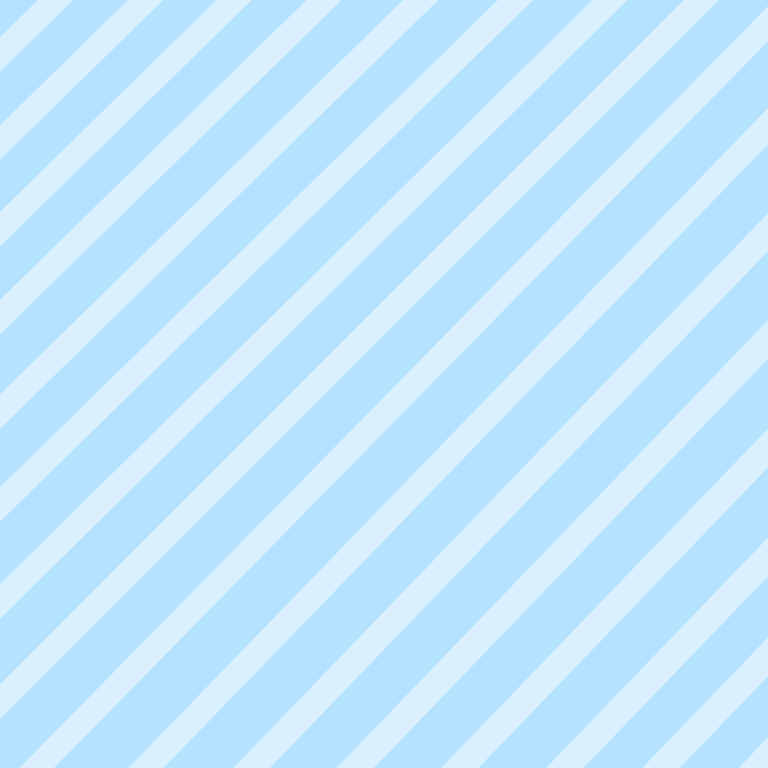
Give the GLSL for this pattern, as a Shadertoy shader.

```glsl
#define STRIPES 16
#define FIRST 0.0716
#define PITCH 0.1276
#define SAG 0.0488
#define RIPPLE 0.0078
#define THIN 0.0227
#define THICK 0.0248
#define TILT_START -0.011
#define TILT_END 0.0185
#define BASE vec3(0.705, 0.888, 1.0)
#define STRIPE vec3(0.853, 0.943, 0.996)

const float PI = 3.14159265;

// Stripe centre along the main diagonal; spacing drifts from tight to wide
float stripeCentre(float i) {
    float envelope = sin(PI * min(i, 13.0) / 13.0);
    float ripple = max(0.0, cos(2.0 * PI * (i - 2.65) / 5.35));
    return FIRST + PITCH * i - envelope * (SAG + RIPPLE * ripple);
}

// Signed distance to one hand-cut stripe: x runs across, y runs along it
float stripeDistance(vec2 q, float i) {
    float tilt = mix(TILT_START, TILT_END, smoothstep(4.8, 10.0, i));
    float halfWidth = mix(THIN, THICK, smoothstep(8.0, 11.0, i));
    float across = q.x - stripeCentre(i) + tilt * q.y;
    return (abs(across) - halfWidth) * inversesqrt(2.0);
}

void mainImage(out vec4 fragColor, in vec2 fragCoord) {
    vec2 uv = fragCoord / iResolution.xy;
    float pixel = 1.0 / min(iResolution.x, iResolution.y);

    // Diagonal axes measured from the upper left corner
    float down = 1.0 - uv.y;
    vec2 q = vec2(uv.x + down, uv.x - down);

    // Union of all stripes
    float d = 1.0;
    for (int i = 0; i < STRIPES; i++) {
        d = min(d, stripeDistance(q, float(i)));
    }

    float coverage = 1.0 - smoothstep(-pixel, pixel, d);
    fragColor = vec4(mix(BASE, STRIPE, coverage), 1.0);
}
```
